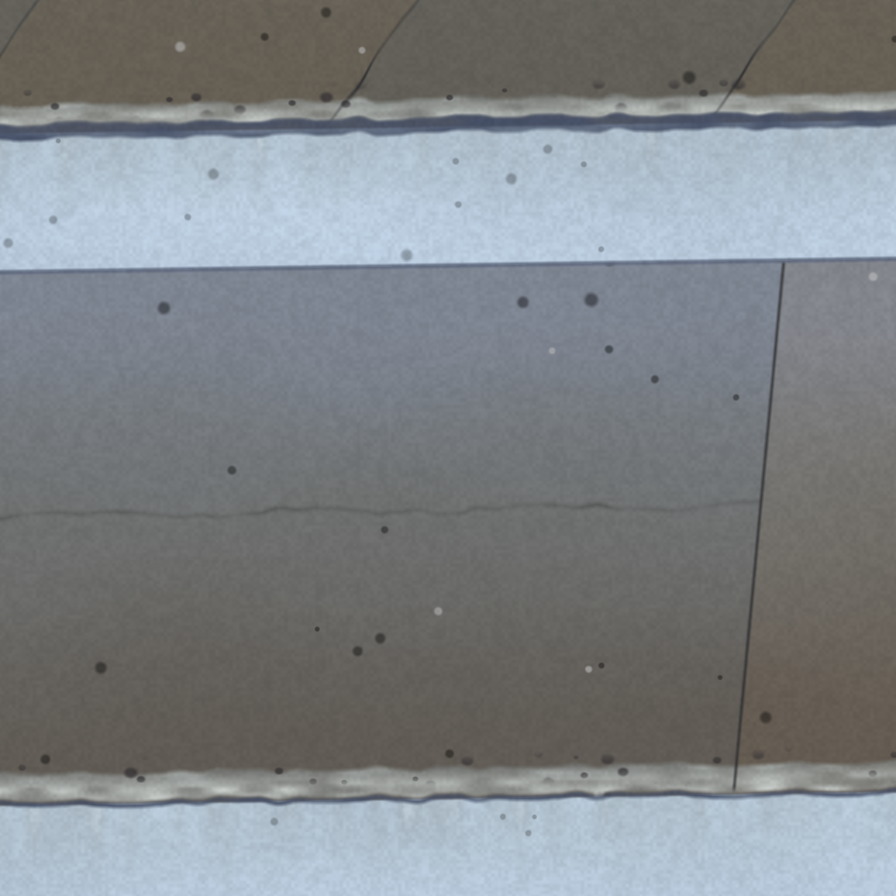
This texture is drawn by a Shadertoy shader. Its source:

```glsl
// Worn stone stairs seen from above: wide grey treads, pale blue risers and
// chipped bright nosings. A slightly tilted step coordinate repeats upward;
// slab joints, a hairline crack, grain and cellular specks add the wear.

#define STEP_PERIOD 0.75
#define STEP_ORIGIN 0.101
#define TILT 0.015
#define RISER_HEIGHT 0.155
#define CRACK_HEIGHT 0.323
#define GRAIN 0.055
#define TREAD_FRONT vec3(0.375, 0.355, 0.33)
#define TREAD_MIDDLE vec3(0.435, 0.445, 0.445)
#define TREAD_BACK vec3(0.49, 0.52, 0.57)
#define RISER_COLOR vec3(0.72, 0.79, 0.86)
#define NOSING_COLOR vec3(0.69, 0.71, 0.70)
#define SHADOW_COLOR vec3(0.27, 0.31, 0.40)

float hash(vec2 p) {
    p = fract(p * vec2(0.1031, 0.1137));
    p += dot(p, p.yx + 33.33);
    return fract((p.x + p.y) * p.x * 17.31);
}

float noise(vec2 p) {
    vec2 i = floor(p), f = fract(p);
    f = f * f * (3.0 - 2.0 * f);
    return mix(mix(hash(i), hash(i + vec2(1, 0)), f.x),
               mix(hash(i + vec2(0, 1)), hash(i + vec2(1, 1)), f.x), f.y);
}

// Round spots in a random share of the cells, with random size
float specks(vec2 p, float share, float radius) {
    vec2 cell = floor(p);
    float spot = 0.0;
    for (int y = -1; y <= 1; y++)
    for (int x = -1; x <= 1; x++) {
        vec2 c = cell + vec2(x, y);
        vec2 center = c + vec2(hash(c + 17.0), hash(c + 43.0));
        float r = radius * (0.5 + hash(c + 71.0));
        float dotMask = 1.0 - smoothstep(0.4 * r, r, length(p - center));
        spot = max(spot, dotMask * step(hash(c + 97.0), share));
    }
    return spot;
}

// Soft line of given half width around d = 0
float line(float d, float halfWidth, float soft) {
    return 1.0 - smoothstep(halfWidth - soft, halfWidth + soft, abs(d));
}

void mainImage(out vec4 fragColor, in vec2 fragCoord) {
    vec2 uv = fragCoord / iResolution.xy;
    float soft = max(1.0 / iResolution.y, 0.002);

    // Step index and height above the nosing's lower edge
    float v = uv.y - TILT * uv.x - STEP_ORIGIN;
    float stepId = floor((v + RISER_HEIGHT) / STEP_PERIOD);
    float t = v - stepId * STEP_PERIOD;
    float odd = mod(stepId, 2.0);
    float wobble = (noise(vec2(uv.x * 45.0, stepId * 7.0)) - 0.5) * 0.006;

    // Tread: warm at the front, bluish at the back
    float cloud = noise(uv * vec2(5.0, 9.0)) - 0.5;
    float depth = t + 0.05 * cloud;
    vec3 tread = mix(TREAD_FRONT, TREAD_MIDDLE, smoothstep(0.02, 0.37, depth));
    tread = mix(tread, TREAD_BACK, smoothstep(0.3, 0.56, depth));
    tread = mix(tread, vec3(0.385, 0.38, 0.35), 0.7 * odd);

    // Slab joints: steep on even steps, slanted and closer on odd ones
    float lean = mix(0.092, 0.72, odd);
    float spacing = mix(0.9, 0.426, odd);
    float across = uv.x - lean * t - mix(0.82, 0.79, odd);
    float slab = floor(across / spacing);
    float jointX = across - spacing * floor(across / spacing + 0.5);
    jointX += 0.5 * wobble * (1.0 + odd);
    float joint = line(jointX / sqrt(1.0 + lean * lean), 0.0016, soft);
    joint *= mix(0.75, 0.35 + 0.5 * line(t - 0.055, 0.02, 0.02), odd);
    tread *= mix(vec3(1.0), vec3(1.04, 1.0, 0.96), mod(slab + 1.0, 2.0));

    // Broken horizontal hairline crack, ending at the joint
    float crackY = t - CRACK_HEIGHT - 0.003 * sin(uv.x * 23.0) - wobble;
    float crack = line(crackY, 0.002, 0.004) * (1.0 - odd) * step(slab, -0.5);
    tread *= 1.0 - 0.16 * crack * (0.4 + noise(vec2(uv.x * 30.0, 3.0)));

    // Sparse pits and chips
    tread *= 1.0 - 0.4 * specks(uv * 22.0 + 5.0, 0.06, 0.16);
    tread = mix(tread, vec3(0.72), 0.6 * specks(uv * 25.0 + 60.0, 0.02, 0.14));

    // Riser: dirty vertical streaks fading below the nosing
    float streak = noise(vec2(uv.x * 55.0, uv.y * 9.0 + 20.0));
    float dirt = smoothstep(-0.12, -0.01, t) * (0.4 + streak);
    vec3 riser = RISER_COLOR * (1.0 + 0.06 * cloud);
    riser = mix(riser, vec3(0.62, 0.67, 0.69), 0.45 * dirt);
    riser += 0.07 * smoothstep(0.75, 0.95, streak) * smoothstep(-0.08, 0.0, t);
    riser *= 1.0 - 0.25 * specks(uv * 28.0 + 31.0, 0.07, 0.2);
    vec3 color = mix(riser, tread, smoothstep(-soft, soft, t));

    // Nosing: bright worn strip with stains and dark chips
    float center = mix(0.019, 0.020, odd);
    float nosing = line(t - center + wobble, mix(0.015, 0.011, odd), 0.004);
    float wear = noise(uv * vec2(28.0, 110.0));
    vec3 strip = NOSING_COLOR * (0.78 + 0.36 * wear);
    strip *= 1.0 - 0.2 * smoothstep(0.025, 0.04, t + 0.015 * wear);
    color = mix(color, strip, nosing * (0.7 + 0.3 * wear));
    float chips = specks(uv * vec2(34.0, 42.0), 0.3, 0.24) * line(t - 0.033, 0.012, 0.01);
    color = mix(color, vec3(0.2, 0.19, 0.2), 0.75 * chips);
    color = mix(color, vec3(0.17, 0.17, 0.18), joint * smoothstep(0.0, 0.01, t));

    // Shadow under the nosing, and the seam at the foot of each riser
    float shadow = line(t - 0.002 * odd + wobble, mix(0.0025, 0.0085, odd), 0.003);
    color = mix(color, SHADOW_COLOR, shadow * (0.65 + 0.35 * wear));
    float foot = min(t + RISER_HEIGHT, STEP_PERIOD - RISER_HEIGHT - t);
    color = mix(color, vec3(0.38, 0.42, 0.50), 0.9 * line(foot, 0.0025, soft));

    // Fine grain over everything
    float grain = 0.6 * noise(uv * 260.0) + 0.4 * noise(uv * 110.0 + 9.0) - 0.5;
    fragColor = vec4(color * (1.0 + 2.0 * GRAIN * grain), 1.0);
}
```
